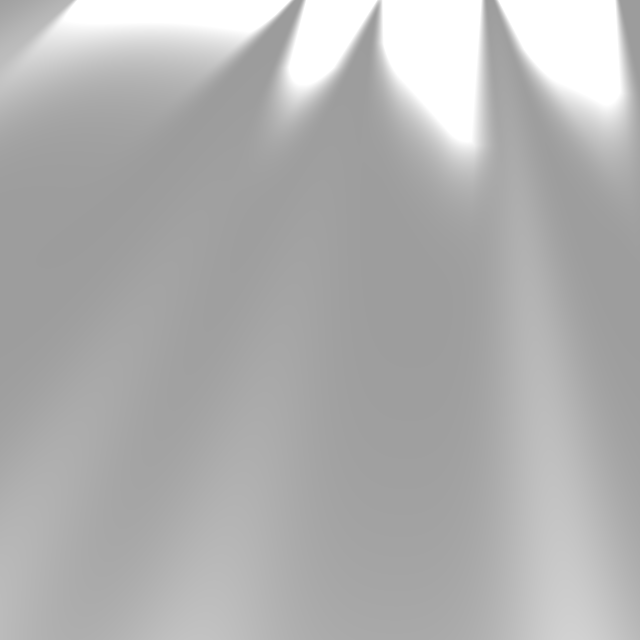
Give the GLSL for this background, as a WebGL 1 fragment shader.

```glsl
precision highp float;

uniform vec2 u_resolution;

#define BASE_GRAY 0.612
#define LOBE_GAIN 0.40
#define LOBE_CLIP 1.6
#define EDGE_SOFT 0.008
#define EDGE_SPREAD 0.16
#define FLOOR_GLOW 0.05

// Overexposed light hanging from the top edge between two slanted sides.
// side = (position at the top, drift per unit of depth)
// reach = depth of the white core at the left and at the right side
float lobe(float x, float depth, vec2 leftSide, vec2 rightSide, vec2 reach, float halving) {
  float left = leftSide.x + leftSide.y * depth;
  float right = rightSide.x + rightSide.y * depth;
  float soft = EDGE_SOFT + EDGE_SPREAD * depth;
  float inside = smoothstep(-soft, soft, x - left) * smoothstep(-soft, soft, right - x);
  float across = clamp((x - left) / max(right - left, 0.02), 0.0, 1.0);
  float core = mix(reach.x, reach.y, across);
  float fade = min(exp2((core - depth) / halving), LOBE_CLIP);
  return LOBE_GAIN * inside * fade;
}

// Soft beam that widens with depth.
// axis = (position at the top, drift), spread = (width at the top, growth)
float beam(float x, float depth, vec2 axis, vec2 spread) {
  float offset = (x - axis.x - axis.y * depth) / (spread.x + spread.y * depth);
  return exp(-offset * offset);
}

void main() {
  vec2 uv = gl_FragCoord.xy / u_resolution;
  float x = uv.x;
  float depth = 1.0 - uv.y;

  // White lobes along the top
  float light = lobe(x, depth, vec2(0.12, -1.0), vec2(0.455, -1.0), vec2(0.005, 0.05), 0.040);
  light += lobe(x, depth, vec2(0.478, -0.28), vec2(0.590, -0.62), vec2(0.13, 0.13), 0.036);
  light += lobe(x, depth, vec2(0.597, 0.0), vec2(0.753, -0.05), vec2(0.09, 0.25), 0.034);
  light += lobe(x, depth, vec2(0.778, 0.50), vec2(0.962, 0.08), vec2(0.11, 0.18), 0.050);

  // Slanted glow in the upper left corner
  light += 0.13 * beam(x, depth, vec2(0.17, -1.6), vec2(0.12, 0.1));

  // Long beams that brighten toward the bottom
  light += 0.16 * pow(depth, 0.75) * beam(x, depth, vec2(0.77, 0.125), vec2(0.012, 0.10));
  light += 0.10 * pow(depth, 1.6) * beam(x, depth, vec2(0.58, -0.27), vec2(0.03, 0.10));
  light += 0.10 * pow(depth, 1.6) * beam(x, depth, vec2(0.505, -0.58), vec2(0.04, 0.09));

  // Faint lift along the floor
  light += FLOOR_GLOW * pow(depth, 4.0);

  gl_FragColor = vec4(vec3(min(BASE_GRAY + light, 1.0)), 1.0);
}
```
